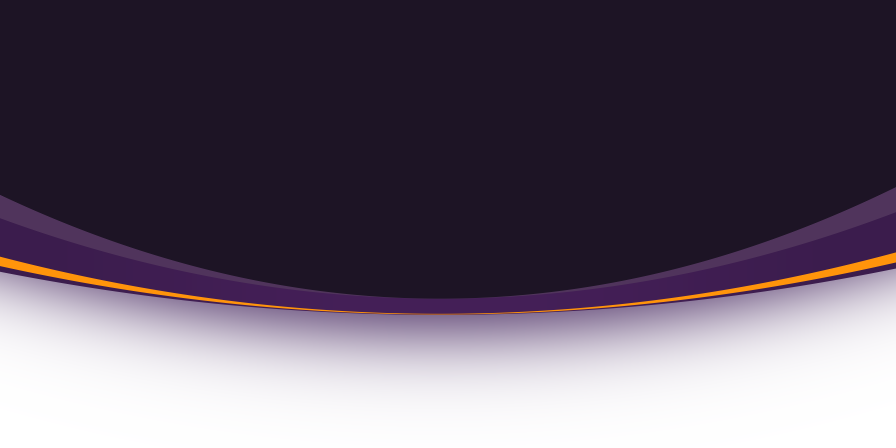
Reproduce this background procedurally as a Shadertoy shader.

```glsl
// Dark curved header with mauve, purple and orange bands over a soft violet shadow.

const vec3 PAPER  = vec3(1.0);
const vec3 NIGHT  = vec3(0.112, 0.078, 0.145);
const vec3 MAUVE  = vec3(0.315, 0.205, 0.360);
const vec3 PURPLE = vec3(0.265, 0.120, 0.340);
const vec3 PLUM   = vec3(0.230, 0.110, 0.300);
const vec3 ORANGE = vec3(1.0, 0.580, 0.045);
const vec3 SHADOW = vec3(0.260, 0.140, 0.360);

const float CENTER = 0.491; // horizontal position of the lowest point

// Signed height of p above a bowl with the given lowest point and rise.
float aboveBowl(vec2 p, float bottom, float rise) {
    float u = (p.x - CENTER) / CENTER;
    return p.y - bottom - rise * u * u;
}

// Smooth coverage of the region above a bowl.
float bowlMask(vec2 p, float bottom, float rise, float pixel) {
    return clamp(aboveBowl(p, bottom, rise) / pixel + 0.5, 0.0, 1.0);
}

// Logistic falloff, close to a blurred edge of the given spread.
float blurredEdge(float height, float spread) {
    return 1.0 / (1.0 + exp(-1.7 * height / spread));
}

void mainImage(out vec4 fragColor, in vec2 fragCoord) {
    vec2 p = fragCoord / iResolution.xy;
    float pixel = 1.0 / iResolution.y;

    // Soft shadow on the paper
    float shade = blurredEdge(aboveBowl(p, 0.260, 0.143), 0.088);
    vec3 color = mix(PAPER, SHADOW, shade);

    // Purple body, darker toward the sides
    float side = abs(p.x - CENTER) / CENTER;
    vec3 body = mix(PURPLE, PLUM, smoothstep(0.2, 1.0, side));
    color = mix(color, body, bowlMask(p, 0.297, 0.0964, pixel));

    // Orange ribbon that thins out at the centre
    float ribbon = bowlMask(p, 0.298, 0.1081, pixel)
                 - bowlMask(p, 0.2995, 0.1276, pixel);
    color = mix(color, ORANGE, ribbon);

    // Mauve crescents and the dark upper field
    color = mix(color, MAUVE, bowlMask(p, 0.3333, 0.1797, pixel));
    color = mix(color, NIGHT, bowlMask(p, 0.3333, 0.2318, pixel));

    fragColor = vec4(color, 1.0);
}
```
